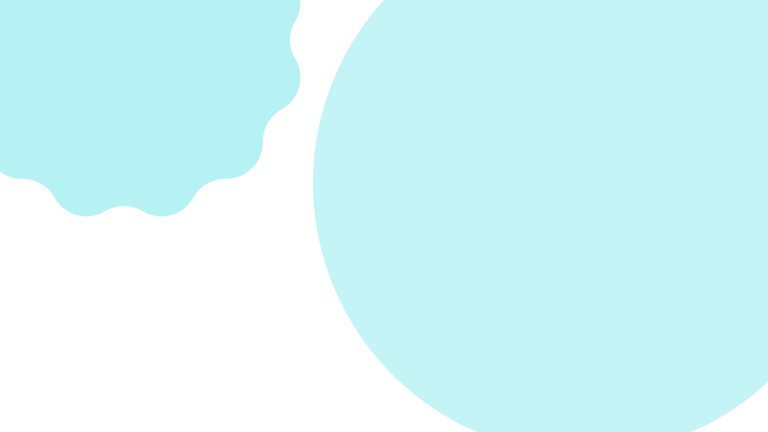
Write a Shadertoy shader that draws this background.

```glsl
// A flat white ground with a large pale aqua disc and a twelve-lobed scalloped badge.
// The badge folds the plane into one angular sector, where its outline is a convex
// lobe arc joined smoothly to a concave notch arc. Lengths are in canvas heights.

#define DISC_CENTER   vec2(1.3519, 0.5764)
#define DISC_RADIUS   0.6273
#define BADGE_CENTER  vec2(0.2870, 0.9074)
#define LOBE_COUNT    12.0
#define LOBE_ORBIT    0.3356
#define LOBE_RADIUS   0.0840
#define NOTCH_ORBIT   0.4711
#define GROUND_COLOR  vec3(1.0)
#define DISC_COLOR    vec3(0.767, 0.957, 0.965)
#define BADGE_COLOR   vec3(0.714, 0.945, 0.953)

const float PI = 3.14159265;

float discDistance(vec2 p, float radius) {
    return length(p) - radius;
}

// Signed distance to the scalloped outline, negative inside.
float scallopDistance(vec2 p) {
    // Fold into a half sector: notch on the x axis, lobe on the upper border.
    float sector = 2.0 * PI / LOBE_COUNT;
    float angle = p == vec2(0.0) ? 0.0 : atan(p.y, p.x);
    angle = abs(mod(angle + 0.5 * sector, sector) - 0.5 * sector);
    vec2 q = length(p) * vec2(cos(angle), sin(angle));

    // The two arcs are tangent on the line between their centers.
    vec2 lobe = LOBE_ORBIT * vec2(cos(0.5 * sector), sin(0.5 * sector));
    vec2 notch = vec2(NOTCH_ORBIT, 0.0);
    vec2 axis = notch - lobe;
    float notchRadius = length(axis) - LOBE_RADIUS;

    vec2 fromLobe = q - lobe;
    float side = axis.x * fromLobe.y - axis.y * fromLobe.x;
    return side > 0.0 ? discDistance(fromLobe, LOBE_RADIUS)
                      : -discDistance(q - notch, notchRadius);
}

// Antialiased coverage across one pixel.
float coverage(float dist) {
    return clamp(0.5 - dist * iResolution.y, 0.0, 1.0);
}

void mainImage(out vec4 fragColor, in vec2 fragCoord) {
    vec2 p = fragCoord / iResolution.y;

    vec3 color = GROUND_COLOR;
    color = mix(color, DISC_COLOR, coverage(discDistance(p - DISC_CENTER, DISC_RADIUS)));
    color = mix(color, BADGE_COLOR, coverage(scallopDistance(p - BADGE_CENTER)));

    fragColor = vec4(color, 1.0);
}
```
